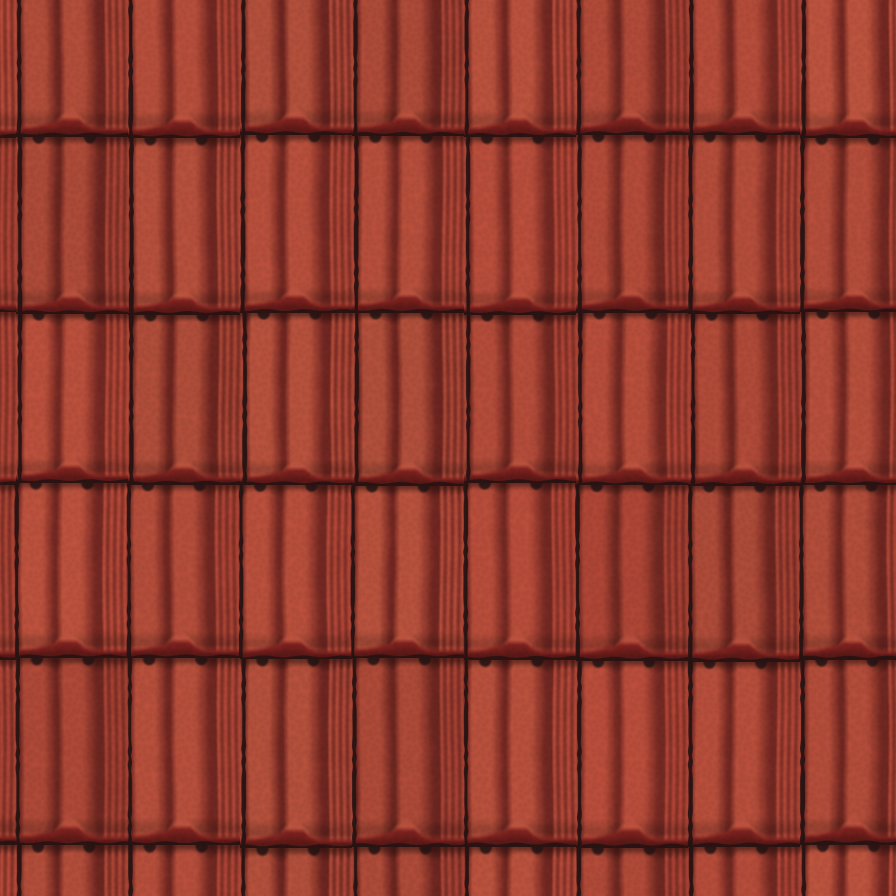
Reproduce this texture procedurally as a Shadertoy shader.

```glsl
// Draws a roof of interlocking red clay tiles with rolls, ribbed joints and shadowed lips.
const vec2 TILES = vec2(8.0, 5.0);         // repeats across and down
const vec2 ORIGIN = vec2(0.018, 0.053);    // first joint and first lip
const float ROW_WARP = 0.0085;             // uneven row heights
const vec2 JITTER = vec2(0.045, 0.022);    // misplacement of tiles, in tile units
const float SEAM_HALF = 0.014;             // half width of the upright joints
const float GAP = 0.017;                   // dark gap under each lip
const float RIB_PITCH = 0.062;             // spacing of the joint ribs
const float GRAIN_CELLS = 170.0;
const float GRAIN = 0.085;
const vec3 LIT = vec3(0.705, 0.315, 0.235);
const vec3 RED = vec3(0.68, 0.25, 0.20);
const vec3 MID = vec3(0.57, 0.225, 0.175);
const vec3 DARK = vec3(0.43, 0.145, 0.125);
const vec3 LIP = vec3(0.41, 0.11, 0.10);
const vec3 BLACK = vec3(0.13, 0.07, 0.07);
const float TAU = 6.2831853;

float hash(vec2 p) {
    vec3 q = fract(vec3(p.xyx) * 0.1031);
    q += dot(q, q.yzx + 33.33);
    return fract((q.x + q.y) * q.z);
}

float tileHash(vec2 id, float seed) {
    return hash(mod(id, TILES) + seed);
}

// Distance to the nearest scattered point, wrapping at the canvas edge
float cellular(vec2 p, float cells) {
    vec2 base = floor(p), f = fract(p);
    float nearest = 2.0;
    for (int j = -1; j <= 1; j++)
    for (int i = -1; i <= 1; i++) {
        vec2 o = vec2(i, j), id = mod(base + o, cells);
        vec2 point = o + vec2(hash(id), hash(id + 57.0));
        nearest = min(nearest, length(point - f));
    }
    return nearest;
}

float band(float a, float b, float c, float d, float x) {
    return smoothstep(a, b, x) * (1.0 - smoothstep(c, d, x));
}

float rowEdge(float column, float row) {
    return row + JITTER.y * tileHash(vec2(column, row), 11.0);
}

float columnEdge(float column, float row) {
    float rowShift = tileHash(vec2(0.0, row), 23.0);
    return column + JITTER.x * mix(rowShift, tileHash(vec2(column, row), 37.0), 0.4);
}

// Light across a tile: flat pan, raised roll, ribbed joint
float profile(float u) {
    float pan = band(0.0, 0.07, 0.20, 0.365, u);
    float roll = band(0.345, 0.43, 0.54, 0.745, u);
    float ribs = smoothstep(0.745, 0.785, u) * (0.57 + 0.3 * cos((u - 0.785) / RIB_PITCH * TAU));
    return max(max(pan, roll), ribs);
}

void mainImage(out vec4 fragColor, in vec2 fragCoord) {
    vec2 uv = fragCoord / iResolution.xy;
    vec2 px = TILES / iResolution.xy;

    // Tile lookup with displaced edges
    vec2 g = uv - ORIGIN;
    g.y -= ROW_WARP * sin(TAU * g.y);
    g *= TILES;
    float nominal = floor(g.x);
    float row = floor(g.y);
    if (g.y < rowEdge(nominal, row)) row -= 1.0;
    float column = nominal;
    if (g.x < columnEdge(column, row)) column -= 1.0;
    vec2 id = vec2(column, row);
    float left = columnEdge(column, row);
    float u = (g.x - left) / (columnEdge(column + 1.0, row) - left);
    float v = g.y - rowEdge(nominal, row);
    float top = rowEdge(nominal, row + 1.0) - g.y;

    // Clay body
    float grain = cellular(uv * GRAIN_CELLS, GRAIN_CELLS) - 0.45;
    float mottle = sin(TAU * (9.0 * uv.x + 4.0 * uv.y) + 2.0 * sin(TAU * 7.0 * uv.y))
                 * sin(TAU * (11.0 * uv.y - 5.0 * uv.x));
    float bend = 0.006 * sin(v * 5.0 + TAU * tileHash(id, 3.0));
    float light = clamp(profile(u + bend) + 0.05 * mottle, 0.0, 1.0);
    vec3 color = mix(mix(DARK, MID, smoothstep(0.0, 0.5, light)), LIT, smoothstep(0.4, 1.0, light));
    float ribRed = 0.35 * smoothstep(0.76, 0.8, u);
    float redTile = 0.4 * tileHash(id, 71.0) + 0.3 * exp(-pow(mod(column, TILES.x) - 5.5, 2.0));
    color = mix(color, RED * (0.65 + 0.35 * light), clamp(ribRed + redTile, 0.0, 0.75));
    color *= 0.95 + 0.08 * tileHash(id, 91.0) + GRAIN * grain;

    // Flared foot of the roll and the shaded lip below it
    float flareHalf = mix(0.115, 0.02, smoothstep(0.07, 0.17, v));
    float flare = (1.0 - smoothstep(flareHalf - 0.03, flareHalf + 0.04, abs(u - 0.46)))
                * band(0.06, 0.08, 0.11, 0.18, v);
    color = mix(color, LIT * 1.06, 0.6 * flare);
    color *= 1.0 - 0.16 * band(0.05, 0.08, 0.09, 0.16, v) * (1.0 - flare);
    float lipTop = 0.052 + 0.022 * smoothstep(0.08, 0.32, u) + 0.022 * band(0.31, 0.39, 0.52, 0.6, u)
                 - 0.03 * smoothstep(0.54, 0.7, u);
    float lip = 1.0 - smoothstep(lipTop - 0.012 - px.y, lipTop + 0.012 + px.y, v);
    vec3 lipColor = LIP * (0.85 + 0.35 * smoothstep(GAP, lipTop, v) + GRAIN * grain);
    color = mix(color, lipColor, lip);

    // Shadow cast by the row above, with dark hollows
    color *= mix(0.58, 1.0, smoothstep(0.0, 0.085 - 0.035 * light, top));
    float hollowX = min(abs(u - 0.17), abs(u - 0.63));
    float hollow = length(vec2(hollowX / 0.06, top / 0.042));
    color = mix(color, BLACK, 0.85 * (1.0 - smoothstep(0.65, 1.15, hollow)));

    // Rough joints and gaps
    float wobble = sin(TAU * 31.0 * uv.y + 3.0 * sin(TAU * 13.0 * uv.y) + 5.0 * column);
    float seamHalf = SEAM_HALF * (0.85 + 0.3 * wobble + 0.35 * tileHash(id, 49.0));
    float seam = 1.0 - smoothstep(seamHalf - px.x * 0.5, seamHalf + px.x, min(u, 1.0 - u));
    float gapHeight = GAP * (0.9 + 0.3 * sin(TAU * 23.0 * uv.x + 3.0 * row));
    float gap = 1.0 - smoothstep(gapHeight - px.y * 0.5, gapHeight + px.y, v);
    color = mix(color, BLACK, max(0.9 * seam, 0.85 * gap));
    fragColor = vec4(color, 1.0);
}
```
